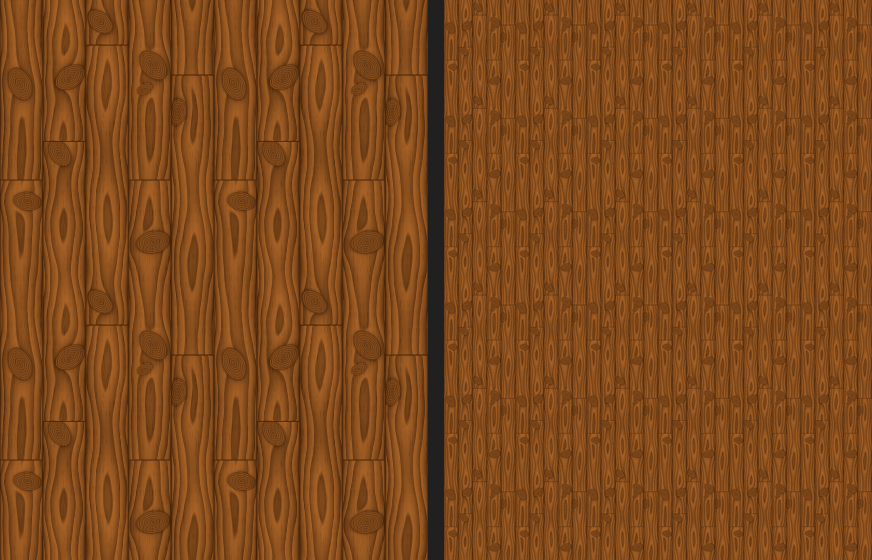
Left, the tile; right, the same tile 3 across and 3 down.
This texture is drawn by a Shadertoy shader. Its source:

```glsl
// Brown wooden planks: five staggered boards form a tile laid two by two.
// Grain is a banded height field with lens-shaped figures; knots push the
// grain aside and carry their own oval rings. Short pores add wear.

const float TAU = 6.2831853;
const float PLANKS = 5.0;         // boards in a tile
const float TILES = 2.0;          // tiles across and down
const float PLANK_LENGTH = 6.53;  // in plank widths

const vec3 DARK = vec3(0.27, 0.138, 0.036);
const vec3 LIGHT = vec3(0.65, 0.38, 0.15);

// Per board: height of the end joint, centre of a grain lens,
// lenses along the board, lens strength
const float JOINT[5] = float[5](0.357, 0.495, 0.839, 0.357, 0.732);
const float LENS[5] = float[5](0.10, 0.70, 0.38, 0.19, 0.33);
const float LENSES[5] = float[5](1.3, 2.9, 2.1, 1.6, 1.9);
const float FIGURE[5] = float[5](0.40, 0.34, 0.42, 0.50, 0.45);

// Knots: x in planks, y in tile heights, long radius, tilt
const int KNOTS = 9;
const vec4 KNOT[9] = vec4[9](
    vec4(0.47, 0.700, 0.42, 2.0), vec4(0.64, 0.281, 0.34, -0.15),
    vec4(1.64, 0.724, 0.40, 0.6), vec4(1.39, 0.453, 0.36, -0.95),
    vec4(2.34, 0.922, 0.36, -0.7), vec4(3.58, 0.766, 0.42, -0.85),
    vec4(3.38, 0.682, 0.20, 0.5), vec4(3.58, 0.135, 0.42, 0.2),
    vec4(4.15, 0.600, 0.33, 1.4));

float hash(vec2 p) {
    return fract(sin(dot(p, vec2(12.99, 78.23))) * 4375.85);
}

// Distance from a knot's centre, 1 at its rim
float knotDistance(vec2 offset, float radius, float tilt) {
    float c = cos(tilt), s = sin(tilt);
    vec2 q = mat2(c, -s, s, c) * offset / (radius * vec2(1.0, 0.66));
    return length(q) + 0.02 * sin(5.0 * q.x + 2.0) * sin(4.0 * q.y + 1.0);
}

// Slow darkening followed by a quick return to light
float growthBand(float field, float blur) {
    float s = fract(field);
    float drop = clamp(blur, 0.15, 0.5);
    float rise = s / (1.0 - drop);
    return mix(rise, rise * rise, 0.4) * (1.0 - smoothstep(1.0 - drop, 1.0, s));
}

// Lens and arch contours around the heart line of a board
float grainField(vec2 p, float along, float seed, float wave) {
    float bend = 0.030 * sin(TAU * along * 1.3 + seed * 9.0)
               + 0.014 * sin(TAU * along * 3.1 + seed * 5.0 + p.x * 3.0)
               + 0.005 * sin(TAU * along * 8.0 + p.x * 9.0);
    float u = p.x - 0.5 + bend;
    float spread = 7.8 * u * u / (abs(u) + 0.25);
    return spread - wave + 1.08 + 0.10 * sin(p.x * 17.0 + seed * 6.0) * abs(u) * 2.0;
}

// Thin dashes, at most one to a cell
float pores(vec2 p, vec2 cells, float seed) {
    vec2 g = p * cells;
    vec2 id = floor(g);
    vec2 f = fract(g) - 0.5;
    float pick = hash(id + seed * 31.0);
    f.x += 0.5 * (hash(id + seed * 17.0 + 4.0) - 0.5);
    float dash = 1.0 - smoothstep(0.04, 0.24, abs(f.x));
    return dash * (1.0 - smoothstep(0.2, 0.48, abs(f.y))) * step(0.6, pick);
}

void mainImage(out vec4 fragColor, in vec2 fragCoord) {
    vec2 tile = fract(fragCoord / iResolution.xy * TILES);

    // Board coordinates: x across 0..1, along 0..1 from joint to joint
    float board = min(floor(tile.x * PLANKS), PLANKS - 1.0);
    int b = int(board);
    float seed = hash(vec2(board + 1.0, 3.0));
    float along = fract(tile.y - JOINT[b]);
    vec2 p = vec2(tile.x * PLANKS - board, along * PLANK_LENGTH);

    // Knots bend the grain, then cover it with rings
    float shift = 0.0, swell = 0.0, inside = 0.0, ringTone = 0.0, rim = 0.0;
    for (int i = 0; i < KNOTS; i++) {
        vec4 k = KNOT[i];
        if (floor(k.x) != board) continue;
        vec2 centre = vec2(k.x - board, fract(k.y - JOINT[b]) * PLANK_LENGTH);
        float d = knotDistance(p - centre, k.z, k.w);
        shift += (p.x - centre.x) * 0.75 * exp(-0.45 * d * d);
        swell += 0.7 * exp(-0.6 * d * d);
        float cover = 1.0 - smoothstep(0.88, 1.04, d);
        float rings = 0.56 + 0.12 * cos(TAU * d * k.z * 17.0) - 0.08 * exp(-9.0 * d * d);
        ringTone = mix(ringTone, rings, cover);
        inside = max(inside, cover);
        rim = max(rim, exp(-pow((d - 1.0) * 8.0, 2.0)));
    }

    // Grain tone, with a slow drift along the board
    float wave = FIGURE[b] * cos(TAU * LENSES[b] * (along - LENS[b]));
    float field = grainField(vec2(p.x - shift, p.y), along, seed, wave);
    field += swell;
    float tone = 0.98 - 0.55 * growthBand(field, fwidth(field));
    tone += 0.05 * sin(TAU * along * 1.6 + seed * 11.0 + p.x * 2.0);
    tone += 0.02 * sin(p.x * 61.0 + 2.0 * sin(p.y * 1.3 + seed * 8.0));
    tone = mix(tone, ringTone, inside) - 0.12 * rim;

    // Fine pores in two sizes
    tone -= 0.11 * pores(vec2(p.x, along), vec2(13.0, 30.0), seed);
    tone -= 0.06 * pores(vec2(p.x, along), vec2(21.0, 49.0), seed + 2.0);

    // Shaded long edges and thin end joints
    float side = min(p.x, 1.0 - p.x);
    float end = min(p.y, PLANK_LENGTH - p.y);
    tone -= 0.36 * exp(-side * 12.0);
    tone *= mix(0.30, 1.0, smoothstep(0.0, 0.035, side));
    tone *= mix(0.20, 1.0, smoothstep(0.0, 0.026, end));

    fragColor = vec4(mix(DARK, LIGHT, clamp(tone, 0.0, 1.0)), 1.0);
}
```
